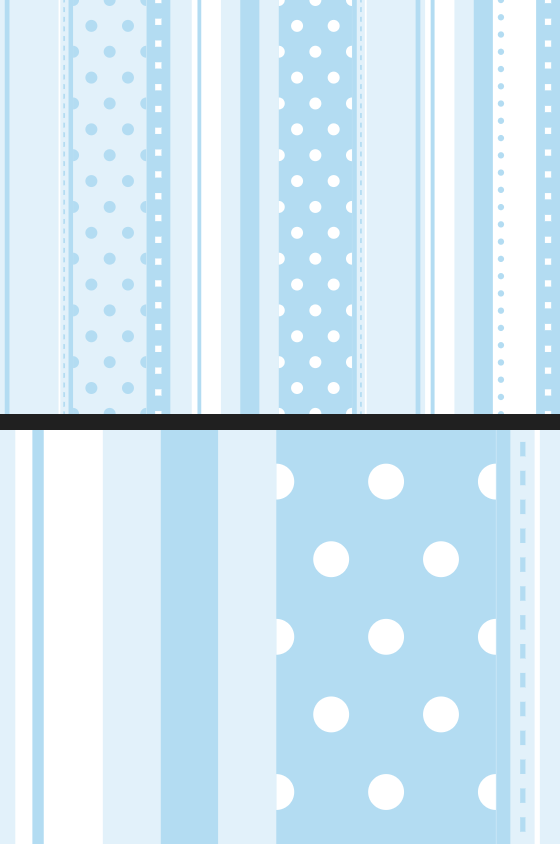
Top: the whole. Bottom: its middle third, enlarged.
A Shadertoy shader for this pattern:

```glsl
// Nursery-style vertical ribbons in pale blue, blue and white, trimmed with
// polka dots, stitches, squares and beads. Each ribbon is a smoothed interval;
// each trim is a distance function repeated down (and across) its ribbon.

const vec3 PALE = vec3(0.886, 0.945, 0.98);
const vec3 BLUE = vec3(0.702, 0.863, 0.949);
const vec3 WHITE = vec3(1.0);

float pixel; // size of one pixel in canvas units (768 across)

// Coverage of a shape from its signed distance
float fill(float d) {
    return clamp(0.5 - d / pixel, 0.0, 1.0);
}

// Coverage of a vertical band from left to right
float band(float x, float left, float right) {
    return fill(left - x) - fill(right - x);
}

void stripe(inout vec3 color, float x, float left, float right, vec3 tint) {
    color = mix(color, tint, band(x, left, right));
}

// Offset to the nearest multiple of the period
float nearest(float v, float period) {
    return v - period * round(v / period);
}

float box(vec2 p, vec2 halfSize) {
    vec2 d = abs(p) - halfSize;
    return max(d.x, d.y);
}

// Staggered polka dots, clipped to a ribbon two columns wide
float polkaDots(vec2 p, float left) {
    vec2 cell = vec2(50.2, 70.95);
    vec2 q = p - vec2(left, 0.0);
    vec2 a = vec2(nearest(q.x, cell.x), nearest(q.y, cell.y));
    q -= 0.5 * cell;
    vec2 b = vec2(nearest(q.x, cell.x), nearest(q.y, cell.y));
    float dots = fill(min(length(a), length(b)) - 8.2);
    return dots * band(p.x, left, left + 2.0 * cell.x);
}

// Column of short vertical stitches
float stitches(vec2 p, float center) {
    return fill(box(vec2(p.x - center, nearest(p.y, 13.2)), vec2(1.2, 3.3)));
}

// Column of small squares
float squares(vec2 p, float center) {
    return fill(box(vec2(p.x - center, nearest(p.y, 29.9)), vec2(4.3)));
}

// Column of round beads
float beads(vec2 p, float center) {
    return fill(length(vec2(p.x - center, nearest(p.y, 23.67))) - 4.3);
}

void mainImage(out vec4 fragColor, in vec2 fragCoord) {
    pixel = 768.0 / iResolution.x;
    vec2 p = vec2(fragCoord.x, iResolution.y - fragCoord.y) * pixel;
    float x = p.x;
    vec3 color = PALE;

    // Left ribbons
    stripe(color, x, 6.5, 13.0, BLUE);
    stripe(color, x, 80.3, 82.7, WHITE);
    stripe(color, x, 94.0, 100.2, BLUE);
    stripe(color, x, 201.0, 233.6, BLUE);

    // Center ribbons
    stripe(color, x, 263.0, 303.0, WHITE);
    stripe(color, x, 270.8, 276.0, BLUE);
    stripe(color, x, 329.5, 355.7, BLUE);
    stripe(color, x, 382.3, 489.3, BLUE);
    stripe(color, x, 482.7, 482.9, PALE);
    stripe(color, x, 500.4, 502.8, WHITE);

    // Right ribbons
    stripe(color, x, 570.0, 576.5, BLUE);
    stripe(color, x, 583.0, 623.2, WHITE);
    stripe(color, x, 590.6, 596.0, BLUE);
    stripe(color, x, 649.7, 676.0, BLUE);
    stripe(color, x, 676.0, 735.3, WHITE);
    stripe(color, x, 735.3, 769.0, BLUE);

    // Trims
    color = mix(color, BLUE, polkaDots(p, 100.2));
    color = mix(color, WHITE, polkaDots(p, 382.3));
    color = mix(color, BLUE, max(stitches(p, 88.0), stitches(p, 495.0)));
    color = mix(color, WHITE, max(squares(p, 217.1), squares(p, 751.6)));
    color = mix(color, BLUE, beads(p, 687.0));

    fragColor = vec4(color, 1.0);
}
```
